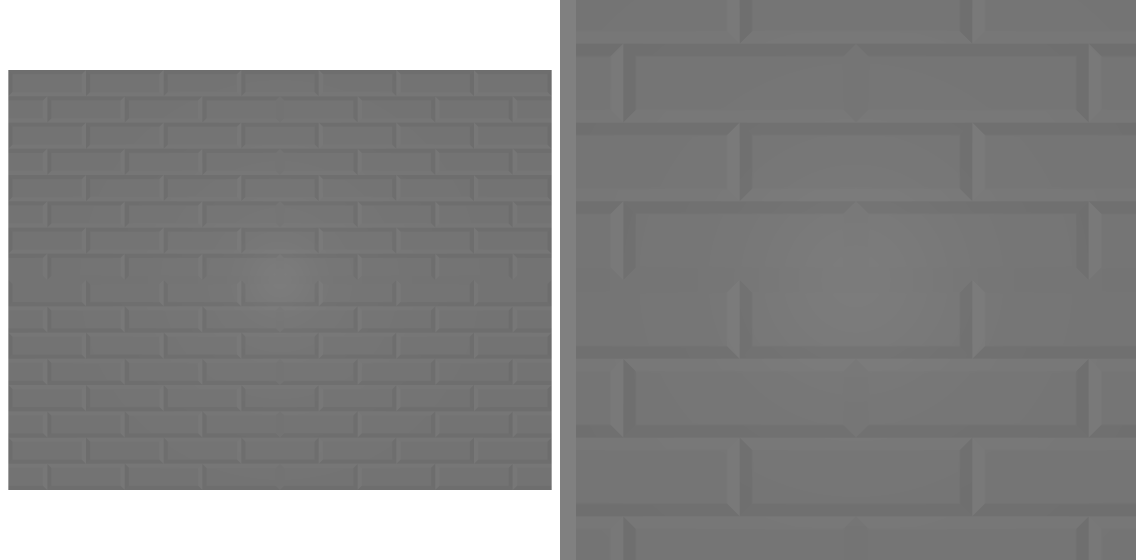
Left: the whole. Right: its middle third, enlarged.
Write a Shadertoy shader that draws this texture.

```glsl
// A grey panel of bevelled bricks in running bond on white: 7 across, 16 rows.
// A lamp in front of the middle brightens each bevel facing it, darkens those
// facing away, and leaves a soft glow on the flat faces.

const vec2 PANEL_MIN = vec2(0.015, 0.125);
const vec2 PANEL_MAX = vec2(0.985, 0.875);
const vec2 BRICKS = vec2(7.0, 16.0);
const vec2 LAMP = vec2(0.5, 0.5);
const float BEVEL = 0.0075;
const float FACE_GREY = 0.452;
const int SAMPLES = 3;

// Brightness added to a bevel; facing runs from -1 (away) to 1 (to the lamp).
float bevelShade(float facing, float lightGain, float darkGain) {
    return facing > 0.0 ? facing * lightGain : facing * darkGain;
}

// Broad falloff plus a tight glow around the lamp.
float lampGlow(vec2 p, vec2 lamp) {
    vec2 d = p - lamp;
    float r2 = dot(d, d);
    return 0.012 * exp(-r2 / 0.05) + 0.022 * exp(-r2 / 0.0035);
}

// Relief of the brick under p, relative to its flat face.
float brickRelief(vec2 p, vec2 brickSize, float bevel, vec2 lamp) {
    vec2 grid = (p - PANEL_MIN) / brickSize;
    float stagger = 0.5 * (1.0 - mod(floor(grid.y), 2.0));
    grid.x += stagger;

    // Nearest seam on each axis, and the distance to it
    vec2 fromMiddle = fract(grid) - 0.5;
    vec2 edgeDist = (0.5 - abs(fromMiddle)) * brickSize;
    vec2 outward = sign(fromMiddle);
    vec2 seam = p + outward * edgeDist;
    vec2 facing = outward * clamp((lamp - seam) * 30.0, -1.0, 1.0);

    // Mitred corners: the closer edge owns the bevel
    bool sideBevel = edgeDist.x < edgeDist.y;
    float shade = sideBevel ? bevelShade(facing.x, 0.018, 0.020)
                            : bevelShade(facing.y, 0.012, 0.018);
    float onBevel = 1.0 - smoothstep(bevel * 0.9, bevel * 1.1,
                                     min(edgeDist.x, edgeDist.y));
    return (shade - 0.003) * onBevel;
}

vec3 panelColor(vec2 p) {
    vec2 inset = min(p - PANEL_MIN, PANEL_MAX - p);
    if (min(inset.x, inset.y) < 0.0) return vec3(1.0);
    vec2 brickSize = (PANEL_MAX - PANEL_MIN) / BRICKS;
    float grey = FACE_GREY + lampGlow(p, LAMP);
    grey += brickRelief(p, brickSize, BEVEL, LAMP);
    return vec3(grey);
}

void mainImage(out vec4 fragColor, in vec2 fragCoord) {
    // Average a small grid of samples in each pixel to smooth every edge
    vec3 sum = vec3(0.0);
    for (int j = 0; j < SAMPLES; j++) {
        for (int i = 0; i < SAMPLES; i++) {
            vec2 offset = (vec2(i, j) + 0.5) / float(SAMPLES) - 0.5;
            sum += panelColor((fragCoord + offset) / iResolution.xy);
        }
    }
    fragColor = vec4(sum / float(SAMPLES * SAMPLES), 1.0);
}
```
